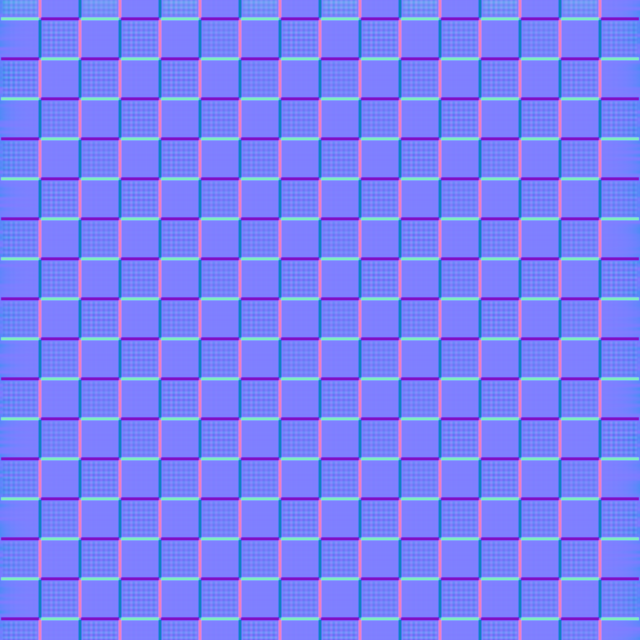
Give the GLSL for this texture map, as a WebGL 1 fragment shader.

```glsl
precision highp float;
// Normal map of a raised checkerboard: bevelled edges, rippled low squares, streaked borders.
uniform vec2 u_resolution;

float hash(vec2 p) {
  vec3 q = fract(vec3(p.xyx) * 0.1031);
  q += dot(q, q.yzx + 33.33);
  return fract((q.x + q.y) * q.z);
}

// Smooth one-dimensional noise, with a separate sequence for each seed
float lineNoise(float x, float seed) {
  float i = floor(x);
  float t = smoothstep(0.0, 1.0, x - i);
  return mix(hash(vec2(i + 20.0, seed)), hash(vec2(i + 21.0, seed)), t);
}

// +1 on raised squares, -1 on low ones
float checker(vec2 cell) {
  return 1.0 - 2.0 * mod(cell.x + cell.y, 2.0);
}

void main() {
  vec2 uv = gl_FragCoord.xy / u_resolution;
  vec2 p = uv * 16.0 - vec2(0.0, 0.53);
  vec2 cell = floor(p);
  vec2 local = p - cell;
  vec2 nearest = floor(p + 0.5);
  vec2 edgeDist = abs(p - nearest);
  float raised = checker(cell);

  // Bevels fade at the corners, where their direction flips
  vec2 bevel = 1.0 - smoothstep(0.015, 0.062, edgeDist);
  bevel *= smoothstep(0.0, 0.05, edgeDist.yx);
  bevel.x *= step(0.5, nearest.x) * step(nearest.x, 15.5);
  vec2 slope = 0.87 * bevel * vec2(checker(vec2(nearest.x, cell.y)),
                                   -checker(vec2(cell.x, nearest.y)));

  // Woven ripples on the low squares, barely visible on the raised ones
  vec2 wave = sin(6.2832 * 8.0 * local);
  float inside = smoothstep(0.03, 0.11, min(edgeDist.x, edgeDist.y));
  float low = inside * (0.5 - 0.5 * raised);
  float strength = inside * mix(0.012, 0.1, 0.5 - 0.5 * raised);
  strength *= 0.75 + 0.5 * hash(cell + 7.0);
  vec2 uneven = vec2(lineNoise(local.x * 8.0, 3.0), lineNoise(local.y * 8.0, 5.0));
  slope += strength * wave * (0.6 + 0.8 * uneven);
  slope += low * vec2(-0.06, 0.04);

  // Horizontal streaks along the left and right borders
  float sideDist = min(p.x, 16.0 - p.x);
  float streak = lineNoise(p.y * 12.0, 11.0 + step(8.0, p.x));
  float flat_area = 1.0 - max(bevel.x, bevel.y);
  slope.x -= 0.42 * exp(-3.5 * sideDist) * streak * flat_area;
  slope.y += 0.14 * exp(-3.0 * sideDist) * (streak - 0.3) * flat_area;

  // Pale wash on the low squares along the top border
  slope.y += 0.2 * low * exp(-40.0 * (1.0 - uv.y));

  float height = sqrt(max(1.0 - dot(slope, slope), 0.0));
  vec3 color = 0.5 + 0.5 * vec3(slope, height);
  color *= 1.0 - 0.035 * low * (0.5 - 0.25 * (wave.x + wave.y));
  gl_FragColor = vec4(color, 1.0);
}
```
